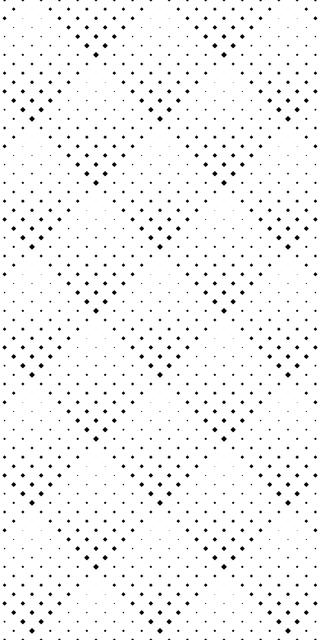
Give the GLSL for this pattern, as a WebGL 2 fragment shader.

```glsl
#version 300 es
precision highp float;

uniform vec2 u_resolution;
out vec4 fragColor;

const vec3 PAPER = vec3(1.0);
const vec3 INK = vec3(0.015);
const float REPEATS_ACROSS = 2.5;
const float TILE_DOTS = 7.0;              // dots along each side of a diamond tile
const vec2 TIP_OFFSET = vec2(3.5, 1.0);   // lowest tip, in lattice steps
const float TIP_HALF_SIDE = 0.162;        // largest dot, in dot spacings
const float ROUNDING = 0.22;              // corner radius as a share of the half side
const int SAMPLES = 4;                    // subsamples per pixel side

// Signed distance to a square with rounded corners
float roundedSquare(vec2 p, float halfSide) {
    float radius = halfSide * ROUNDING;
    vec2 q = abs(p) - halfSide + radius;
    return length(max(q, 0.0)) + min(max(q.x, q.y), 0.0) - radius;
}

// Distance to the nearest dot, with dots shrinking row by row above each tip
float dotDistance(vec2 lattice) {
    vec2 diagonal = 0.5 * vec2(lattice.y + lattice.x, lattice.y - lattice.x);
    vec2 id = floor(diagonal + 0.5);
    vec2 inTile = mod(id, TILE_DOTS);
    float row = inTile.x + inTile.y;
    float size = 1.0 - row / (2.0 * TILE_DOTS - 1.0);
    return roundedSquare(diagonal - id, TIP_HALF_SIDE * size);
}

void main() {
    float stepsPerPixel = REPEATS_ACROSS * 2.0 * TILE_DOTS / u_resolution.x;
    float sampleWidth = stepsPerPixel * inversesqrt(2.0) / float(SAMPLES);

    // Average subsamples so that the finest dots fade by their true area
    float coverage = 0.0;
    for (int y = 0; y < SAMPLES; y++) {
        for (int x = 0; x < SAMPLES; x++) {
            vec2 jitter = (vec2(x, y) + 0.5) / float(SAMPLES) - 0.5;
            vec2 lattice = (gl_FragCoord.xy + jitter) * stepsPerPixel - TIP_OFFSET;
            coverage += clamp(0.5 - dotDistance(lattice) / sampleWidth, 0.0, 1.0);
        }
    }
    coverage /= float(SAMPLES * SAMPLES);

    fragColor = vec4(mix(PAPER, INK, coverage), 1.0);
}
```
